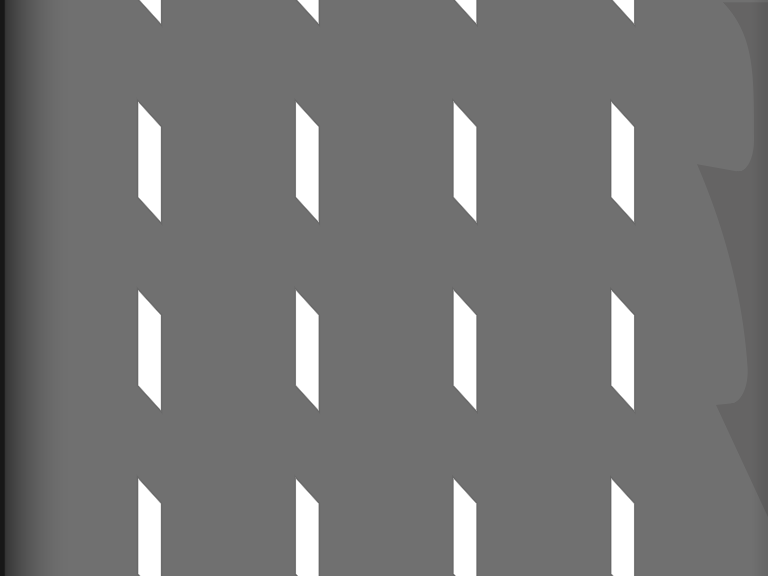
Give the GLSL for this pattern, as a Shadertoy shader.

```glsl
// Grey road seen from above: four columns of slanted white dashes, dark left kerb, scalloped shade at right.
// Lengths are fractions of the canvas height; y runs down from the top edge.

const float COLUMNS     = 4.0;
const vec2  FIRST_DASH  = vec2(0.240, 0.177);   // upper left corner
const vec2  PITCH       = vec2(0.2738, 0.3270);
const vec2  DASH_SIZE   = vec2(0.0394, 0.165);  // width, length of a side
const float DASH_SLANT  = 1.10;                 // drop per unit of width
const float TOP_ROW_LIFT = 0.0174;
const float RIM_WIDTH   = 0.0025;

const vec3  ASPHALT     = vec3(0.44);
const vec3  SHADE       = vec3(0.395, 0.392, 0.392);
const vec3  RIM         = vec3(0.38);
const vec3  PAINT       = vec3(1.0);
const vec3  KERB        = vec3(0.09);

const float KERB_WIDTH  = 0.0085;
const float KERB_FADE   = 0.122;
const float KERB_DEPTH  = 0.53;
const float RIGHT_FADE  = 0.033;
const float RIGHT_DEPTH = 0.09;

// Scallops: tip x, tip y, bulge x, bottom y
const vec4 LOBES[3] = vec4[3](
    vec4(1.255, 0.004, 1.309, 0.285),
    vec4(1.210, 0.285, 1.300, 0.703),
    vec4(1.243, 0.703, 1.390, 1.020));
const vec3 LOBE_BEND = vec3(5.0, 2.0, 1.0);
const vec3 TIP_TILT  = vec3(0.0, 0.18, -0.10);
const vec2 LIP_ROUND = vec2(0.030, 0.060);

float cover(float inside, float px) {
    return clamp(inside / px + 0.5, 0.0, 1.0);
}

// Signed distance to the slanted dash of this cell, positive outside
float dashDistance(vec2 p) {
    vec2 q = p - FIRST_DASH;
    float column = clamp(floor(q.x / PITCH.x + 0.4), 0.0, COLUMNS - 1.0);
    float row = floor(q.y / PITCH.y + 0.1);
    q -= vec2(column, row) * PITCH;
    if (row < 0.0) q.y += TOP_ROW_LIFT;
    q.y -= DASH_SLANT * q.x;
    vec2 d = abs(q - 0.5 * DASH_SIZE) - 0.5 * DASH_SIZE;
    return max(d.x, d.y / sqrt(1.0 + DASH_SLANT * DASH_SLANT));
}

// 1 on open asphalt, 0 in the shade
float openRoad(vec2 p, float px) {
    float lit = 1.0;
    for (int i = 0; i < 3; i++) {
        vec4 lobe = LOBES[i];
        float top = lobe.y + TIP_TILT[i] * (p.x - lobe.x);
        float bottom = lobe.w;
        if (i < 2) bottom += TIP_TILT[i + 1] * (p.x - LOBES[i + 1].x);

        // Flank swells from the tip, then rounds into the lip
        float t = clamp((p.y - lobe.y) / (lobe.w - lobe.y), 0.0, 1.0);
        float edge = mix(lobe.x, lobe.z, 1.0 - pow(1.0 - t, LOBE_BEND[i]));
        float u = clamp(1.0 - (bottom - p.y) / LIP_ROUND.y, 0.0, 1.0);
        edge -= LIP_ROUND.x * (1.0 - sqrt(1.0 - u * u));

        lit = mix(lit, cover(edge - p.x, px), cover(p.y - top, px));
    }
    return lit;
}

void mainImage(out vec4 fragColor, in vec2 fragCoord) {
    float px = 1.0 / iResolution.y;
    vec2 p = vec2(fragCoord.x, iResolution.y - fragCoord.y) * px;
    float width = iResolution.x * px;

    // Asphalt and scalloped shade, anchored to the right edge
    vec2 fromRight = vec2(p.x - width + 4.0 / 3.0, p.y);
    vec3 color = mix(SHADE, ASPHALT, openRoad(fromRight, px));

    // Side shading
    float nearKerb = clamp(1.0 - (p.x - KERB_WIDTH) / KERB_FADE, 0.0, 1.0);
    color *= 1.0 - KERB_DEPTH * nearKerb * nearKerb;
    color *= 1.0 - RIGHT_DEPTH * smoothstep(width - RIGHT_FADE, width, p.x);
    color = mix(color, KERB, cover(KERB_WIDTH - p.x, 1.5 * px));

    // Dashes with a faint rim
    float dash = dashDistance(p);
    color = mix(color, RIM, 0.6 * cover(RIM_WIDTH - dash, px));
    color = mix(color, PAINT, cover(-dash, 1.2 * px));

    fragColor = vec4(color, 1.0);
}
```
